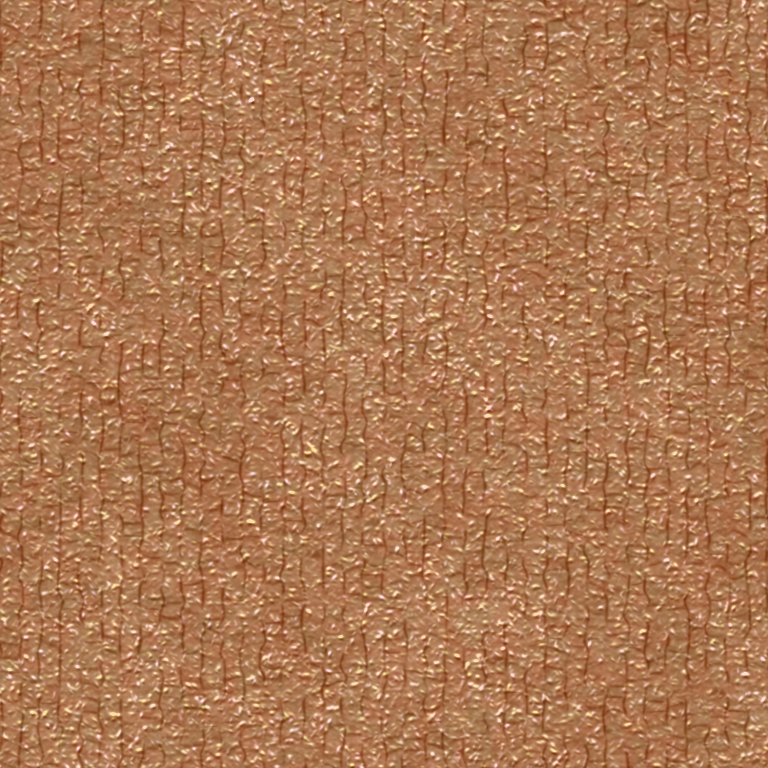
Write a three.js fragment shader that draws this texture.

```glsl
// Copper glitter fabric: a tight woven ground covered with fine shiny flakes.
varying vec2 vUv;

vec3 hash3(vec2 p) {
  vec3 q = fract(p.xyx * vec3(0.1031, 0.1030, 0.0973));
  q += dot(q, q.yxz + 33.33);
  return fract((q.xxy + q.yzz) * q.zyx);
}

float valueNoise(vec2 p) {
  vec2 cell = floor(p);
  vec2 f = fract(p);
  f = f * f * (3.0 - 2.0 * f);
  float bottom = mix(hash3(cell).x, hash3(cell + vec2(1.0, 0.0)).x, f.x);
  float top = mix(hash3(cell + vec2(0.0, 1.0)).x, hash3(cell + 1.0).x, f.x);
  return mix(bottom, top, f.y);
}

// Dark seams between threads: x is the column gap, y the staggered row gap.
vec2 weaveSeams(vec2 uv) {
  float wobble = valueNoise(uv * vec2(38.0, 60.0) + 7.0) - 0.5;
  float x = uv.x * 38.0 + 0.32 * wobble;
  float column = floor(x);
  float across = abs(fract(x) - 0.5);
  float y = uv.y * 56.0 + 0.5 * mod(column, 2.0);
  y += 0.7 * (valueNoise(uv * 45.0 + 31.0) - 0.5);
  float gapX = (0.5 - across) / 0.09;
  float gapY = (0.5 - abs(fract(y) - 0.5)) / 0.13;
  float strengthX = smoothstep(0.1, 0.75, valueNoise(uv * vec2(38.0, 50.0) + 53.0));
  float strengthY = hash3(vec2(column, floor(y + 0.5)) + 90.0).y;
  return vec2(exp(-gapX * gapX) * strengthX,
              exp(-gapY * gapY) * strengthY * smoothstep(0.5, 0.3, across));
}

// Soft elongated flakes, each with a shadow below: x is light, y is tint.
vec2 flakes(vec2 uv, float count, float seed) {
  vec2 p = uv * count;
  vec2 home = floor(p);
  vec2 sum = vec2(0.0);
  for (int j = -1; j <= 1; j++) {
    for (int i = -1; i <= 1; i++) {
      vec2 cell = home + vec2(float(i), float(j));
      vec3 place = hash3(cell + seed);
      vec3 look = hash3(cell + seed + 217.0);
      vec2 offset = p - cell - 0.1 - 0.8 * place.xy;
      float angle = (place.z - 0.5) * mix(1.2, 3.14, look.z);
      mat2 turn = mat2(cos(angle), -sin(angle), sin(angle), cos(angle));
      vec2 radius = vec2(mix(0.3, 0.5, look.y), 0.23);
      vec2 body = turn * offset / radius;
      vec2 shade = turn * (offset + vec2(-0.1, 0.42)) / radius;
      float power = 0.1 + 1.1 * look.x * look.x * look.x;
      float light = power * exp(-dot(body, body));
      sum.x += light - 0.32 * power * exp(-dot(shade, shade));
      sum.y += light * (look.z - 0.5);
    }
  }
  return sum;
}

void main() {
  vec2 seams = weaveSeams(vUv);
  float patches = valueNoise(vUv * 7.0 + 11.0) * 0.6 + valueNoise(vUv * 19.0) * 0.4;

  // Two flake sizes, thinner over the seams and in the dull patches
  vec2 glitter = flakes(vUv, 104.0, 13.0) + 0.6 * flakes(vUv, 132.0, 401.0);
  glitter *= mix(0.72, 1.3, patches) * (1.0 - 0.5 * max(seams.x, seams.y));

  // Thread fuzz, slightly stretched along the rows
  float fuzz = valueNoise(vUv * vec2(90.0, 150.0) + 5.0) - 0.5;
  fuzz += 0.6 * (valueNoise(vUv * vec2(230.0, 260.0) + 71.0) - 0.5);

  float tone = 0.22 + glitter.x + 0.2 * fuzz + 0.14 * (patches - 0.5);
  tone -= 0.36 * seams.x + 0.3 * seams.y;
  tone = clamp(tone, -0.3, 1.12);

  vec3 copper = vec3(0.58, 0.35, 0.20);
  vec3 shine = vec3(0.96, 0.82, 0.68);
  vec3 color = mix(copper, shine, tone);

  // Flakes range from gold to cool pink; the ground drifts a little in hue
  color += glitter.y * vec3(0.03, -0.03, 0.28);
  color += (valueNoise(vUv * 60.0 + 140.0) - 0.5) * vec3(0.04, -0.03, -0.02);
  gl_FragColor = vec4(clamp(color, 0.0, 1.0), 1.0);
}
```
